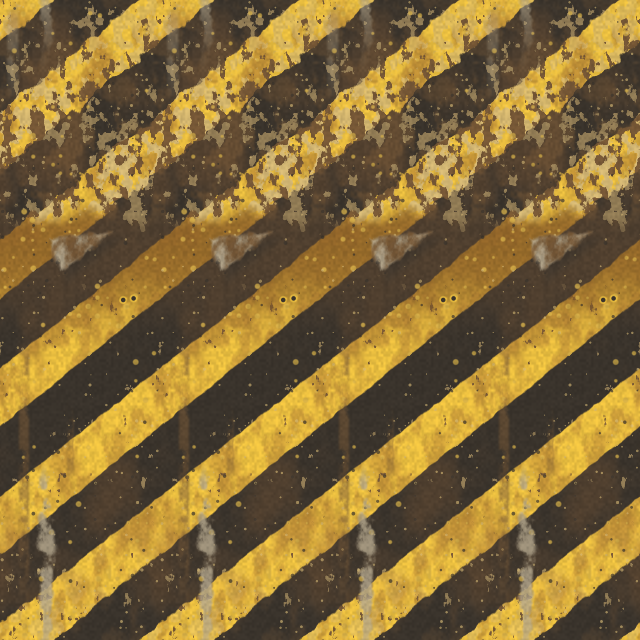
Reproduce this texture procedurally as a WebGL 1 fragment shader.

```glsl
precision highp float;
uniform vec2 u_resolution;

const vec2 REPEATS = vec2(4.0, 5.0);     // stripes across and up
const vec2 SPAN = vec2(1.0, 4.0);        // wear period in tile units
const float STRIPE_CENTER = 0.895;
const float STRIPE_HALF = 0.228;
const float BREAK_HEIGHT = 0.63;         // flaked paint above, rust below
const vec3 YELLOW = vec3(0.92, 0.75, 0.25);
const vec3 OCHRE = vec3(0.69, 0.50, 0.20);
const vec3 CREAM = vec3(0.82, 0.71, 0.45);
const vec3 BLACK = vec3(0.225, 0.200, 0.170);
const vec3 BROWN = vec3(0.325, 0.255, 0.185);
const vec3 BARE = vec3(0.46, 0.34, 0.21);
const vec3 TAN = vec3(0.62, 0.53, 0.36);
const vec3 RUST = vec3(0.53, 0.36, 0.15);
const vec3 CHALK = vec3(0.69, 0.64, 0.54);

float hash(vec2 p) {
  return fract(sin(dot(p, vec2(127.1, 311.7))) * 43758.5453);
}

// Value noise that wraps over SPAN for whole frequencies
float noise(vec2 t, vec2 freq) {
  vec2 p = t * freq, period = freq * SPAN, seed = freq * 0.37;
  vec2 i = floor(p) + 0.5, f = fract(p);
  f = f * f * (3.0 - 2.0 * f);
  vec2 a = mod(i, period) + seed, b = mod(i + 1.0, period) + seed;
  return mix(mix(hash(a), hash(vec2(b.x, a.y)), f.x),
             mix(hash(vec2(a.x, b.y)), hash(b), f.x), f.y);
}

float fbm(vec2 t, vec2 freq) {
  float sum = 0.0, gain = 0.5;
  for (int i = 0; i < 4; i++) {
    sum += gain * noise(t, freq);
    freq *= 2.0;
    gain *= 0.5;
  }
  return sum / 0.9375;
}

// Round spots, at most one in each cell
float specks(vec2 t, float cells, float density) {
  vec2 id = mod(floor(t * cells) + 0.5, cells * SPAN) + cells;
  vec2 center = 0.35 + 0.3 * vec2(hash(id), hash(id + 7.3));
  float radius = mix(0.1, 0.32, hash(id + 3.1));
  float d = length(fract(t * cells) - center) - radius;
  return step(hash(id + 5.7), density) * (1.0 - smoothstep(-0.1, 0.1, d));
}

// Vertical run of the given half width, falling from top
float streak(vec2 t, float x, float top, float fall, float halfWidth) {
  float across = abs(fract(t.x - x + 0.5) - 0.5);
  float down = fract(top - t.y / SPAN.y);
  float along = smoothstep(0.0, 0.04, down) * (1.0 - smoothstep(0.5 * fall, fall, down));
  return along * (1.0 - smoothstep(0.4 * halfWidth, halfWidth, across));
}

// Signed distance to the lifted wedge of paint
float wedge(vec2 p) {
  float top = p.y - 0.10 - 0.08 * p.x;
  float left = dot(p, vec2(-0.957, -0.289)) - 0.10;
  float right = dot(p, vec2(0.640, -0.768)) - 0.055;
  return max(top, max(left, right));
}

void main() {
  vec2 uv = gl_FragCoord.xy / u_resolution;
  vec2 t = uv * REPEATS.x;
  float ragged = fbm(t, vec2(16.0, 12.0)) - 0.5;
  float flakes = fbm(t, vec2(23.0, 15.0));
  float chips = fbm(t, vec2(19.0, 14.0));

  // Wear by height above the break line
  float above = fract(uv.y - BREAK_HEIGHT + 0.10 * (fbm(t, vec2(4.0, 3.0)) - 0.5));
  float onset = smoothstep(0.0, 0.045, above);
  float worn = onset * (1.0 - smoothstep(0.08, 0.60, above));
  float rust = smoothstep(0.81, 0.96, above) + 1.0 - onset;

  // Yellow paint
  vec3 yellow = mix(YELLOW, OCHRE, 0.75 * smoothstep(0.46, 0.74, fbm(t, vec2(5.0, 3.0))));
  yellow = mix(yellow, OCHRE, 0.55 * smoothstep(0.48, 0.70, fbm(t, vec2(13.0, 8.0))));
  yellow = mix(yellow, CREAM, worn * smoothstep(0.46, 0.56, chips));
  yellow = mix(yellow, BARE, smoothstep(0.0, 0.07, flakes - mix(0.77, 0.50, worn)));
  yellow = mix(yellow, RUST, 0.85 * rust);

  // Dark paint
  vec3 dark = mix(BLACK, BROWN, smoothstep(0.36, 0.68, fbm(t, vec2(3.0, 2.0))));
  dark = mix(dark, BARE, 0.55 * worn * smoothstep(0.44, 0.62, fbm(t, vec2(9.0, 7.0))));
  dark = mix(dark, TAN, 0.85 * smoothstep(0.0, 0.06, chips - mix(0.76, 0.57, worn)));
  dark = mix(dark, BROWN, 0.85 * rust);

  // Diagonal stripes
  float phase = dot(uv, vec2(-REPEATS.x, REPEATS.y)) - STRIPE_CENTER;
  float edge = abs(fract(phase + 0.5) - 0.5) - STRIPE_HALF + ragged * mix(0.04, 0.16, worn);
  float blur = length(REPEATS) / u_resolution.y;
  float paint = 1.0 - smoothstep(-blur, blur, edge);
  vec3 color = mix(dark, yellow, paint);

  // Splashes and pits
  color = mix(color, mix(TAN, YELLOW, 0.7), 0.75 * specks(t, 17.0, mix(0.06, 0.20, paint)));
  color = mix(color, CREAM, 0.6 * specks(t, 31.0, 0.05));
  color = mix(color, BLACK, 0.7 * specks(t, 26.0, 0.035));

  // Rusty and chalky runs
  float runs = streak(t, 0.15, 0.47, 0.52, 0.045) + 0.8 * streak(t, 0.44, 0.38, 0.16, 0.03);
  color = mix(color, BARE, 0.55 * min(runs, 1.0) * smoothstep(-0.2, 0.1, ragged));
  float bulge = (fract(0.28 - uv.y) - 0.135) / 0.05;
  float chalkWidth = 0.04 + 0.035 * exp(-bulge * bulge) + 0.10 * ragged;
  float chalk = streak(t, 0.29, 0.28, 0.42, max(chalkWidth, 0.01));
  chalk += 0.4 * streak(t, 0.08, 0.0, 0.17, 0.05);
  color = mix(color, CHALK, 0.8 * min(chalk, 1.0) * smoothstep(-0.25, 0.05, ragged));

  // Lifted paint and its shadow
  vec2 lift = vec2(fract(t.x) - 0.44, t.y - 2.42);
  float shadow = 1.0 - smoothstep(-0.04, 0.06, wedge(lift - vec2(0.05, -0.04)));
  color = mix(color, BLACK, 0.6 * shadow);
  float peel = 1.0 - smoothstep(-0.015, 0.015, wedge(lift) + 0.08 * ragged);
  color = mix(color, mix(BARE, CHALK, smoothstep(-0.25, 0.12, ragged)), 0.9 * peel);

  // Pair of ringed pits
  for (int i = 0; i < 2; i++) {
    float r = length(vec2(fract(t.x), t.y) - vec2(0.77 + 0.065 * float(i), 2.125 + 0.01 * float(i)));
    color = mix(color, YELLOW, 0.8 * (1.0 - smoothstep(0.020, 0.030, r)));
    color = mix(color, BLACK, 1.0 - smoothstep(0.010, 0.018, r));
  }

  // Fine grain
  color *= 0.92 + 0.16 * noise(t, vec2(67.0, 59.0));
  gl_FragColor = vec4(color, 1.0);
}
```
